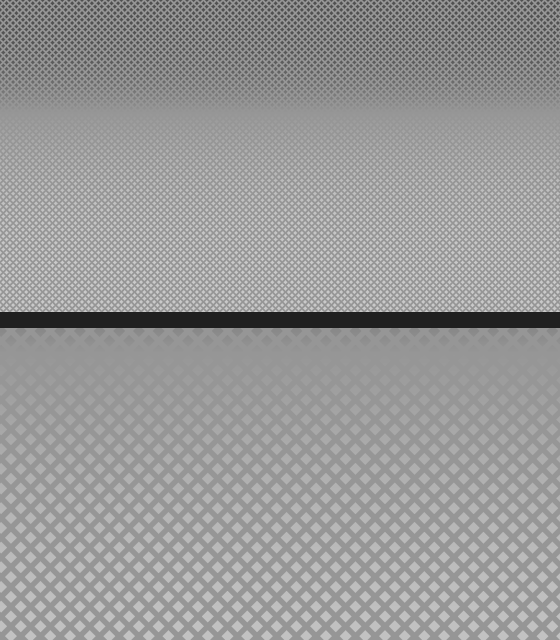
Top, the full canvas; bottom, a detail of the centre.
A Shadertoy shader for this pattern:

```glsl
// Staggered grid of small diamonds on grey, fading from dark at the top to light below.
#define REPEATS_ACROSS 85.333
#define HALF_SIDE 0.305
#define CORNER_RADIUS 0.04
#define FADE_HEIGHT 0.36
#define GROUND_GREY 0.588
#define DARK_GREY 0.315
#define LIGHT_GREY 0.79

// Signed distance to a square with rounded corners.
float roundedSquare(vec2 p, float halfSide, float radius) {
    vec2 q = abs(p) - halfSide + radius;
    return length(max(q, 0.0)) + min(max(q.x, q.y), 0.0) - radius;
}

// Fast start that levels off at one.
float easeOut(float t) {
    float rest = 1.0 - clamp(t, 0.0, 1.0);
    return 1.0 - rest * rest * rest;
}

// Diamonds are dark above the fade line and light below it.
float diamondGrey(float depth) {
    float darkness = easeOut((FADE_HEIGHT - depth) / FADE_HEIGHT);
    float lightness = easeOut((depth - FADE_HEIGHT) / (1.0 - FADE_HEIGHT));
    return GROUND_GREY + (DARK_GREY - GROUND_GREY) * darkness
                       + (LIGHT_GREY - GROUND_GREY) * lightness;
}

void mainImage(out vec4 fragColor, in vec2 fragCoord) {
    // Measure downward from the top edge, in repeats.
    vec2 fromTop = vec2(fragCoord.x, iResolution.y - fragCoord.y);
    vec2 p = fromTop * REPEATS_ACROSS / iResolution.x;

    // A diagonal frame turns the staggered diamonds into a square grid.
    vec2 diagonal = vec2(p.x + p.y, p.x - p.y);
    vec2 cell = fract(diagonal) - 0.5;
    float dist = roundedSquare(cell, HALF_SIDE, CORNER_RADIUS);

    // Edge softness of one pixel, scaled to the diagonal frame.
    float pixel = sqrt(2.0) * REPEATS_ACROSS / iResolution.x;
    float coverage = clamp(0.5 - dist / pixel, 0.0, 1.0);

    float depth = fromTop.y / iResolution.y;
    float grey = mix(GROUND_GREY, diamondGrey(depth), coverage);
    fragColor = vec4(vec3(grey), 1.0);
}
```
